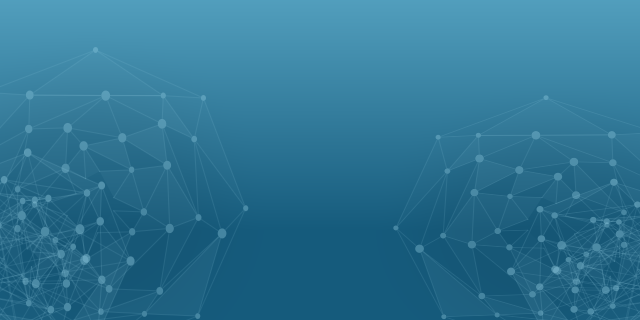
Give the GLSL for this background, as a Shadertoy shader.

```glsl
// Two mirrored plexus domes of dots, links and faint facets on a blue vertical gradient.
// Each dome is a jittered polar lattice: staggered rings of eight nodes joined into
// triangles, with a smaller, brighter and more tangled lattice near its outer corner.

const float TAU = 6.2831853;
const float SPOKES = 8.0;

vec2 hash2(vec2 p) {
    vec2 k = vec2(dot(p, vec2(127.1, 311.7)), dot(p, vec2(269.5, 183.3)));
    return fract(sin(k) * 43758.55);
}

// Node position in a unit disc; the outermost ring stays regular.
vec2 node(float ring, float i, float jitter) {
    vec2 h = hash2(vec2(ring + 3.0 * jitter, mod(i, SPOKES))) - 0.5;
    h *= jitter * min(ring, 1.0);
    float angle = radians(88.5) - (i + 0.5 * mod(ring, 2.0) + 0.7 * h.x) * TAU / SPOKES;
    float radius = 1.0 - 0.165 * ring + 0.14 * h.y;
    return radius * vec2(cos(angle), sin(angle));
}

float segmentDistance(vec2 p, vec2 a, vec2 b) {
    vec2 pa = p - a, ba = b - a;
    return length(pa - ba * clamp(dot(pa, ba) / dot(ba, ba), 0.0, 1.0));
}

// Signed distance to the line a-b, positive on its left.
float side(vec2 p, vec2 a, vec2 b) {
    vec2 e = normalize(b - a);
    return e.x * (p.y - a.y) - e.y * (p.x - a.x);
}

// Antialiased coverage from a depth inside the shape.
float cover(float depth, float px) {
    return clamp(depth / px + 0.5, 0.0, 1.0);
}

float facet(vec2 p, vec2 a, vec2 b, vec2 c, float px) {
    float turn = sign(side(c, a, b));
    float depth = min(side(p, a, b) * turn, min(side(p, b, c) * turn, side(p, c, a) * turn));
    return cover(depth, px);
}

float link(vec2 p, vec2 a, vec2 b, float px) {
    return cover(0.0016 - segmentDistance(p, a, b), px);
}

// Opacity of one lattice; tangle adds long chords across the rings.
float plexus(vec2 p, float size, float jitter, float tangle, float px) {
    if (length(p) > size + 0.03) return 0.0;
    float dots = 0.0, links = 0.0, facets = 0.0;
    for (float ring = 0.0; ring < 5.0; ring++) {
        for (float i = 0.0; i < SPOKES; i++) {
            float j = i + mod(ring, 2.0);
            vec2 a = size * node(ring, i, jitter);
            vec2 b = size * node(ring, i + 1.0, jitter);
            vec2 c = size * node(ring + 1.0, j, jitter);
            vec2 d = size * node(ring + 1.0, j + 1.0, jitter);
            vec2 h = hash2(vec2(ring * 9.0 + i, 5.0 + jitter));

            facets += h.x * h.x * facet(p, a, b, c, px);
            facets += h.y * h.y * facet(p, b, c, d, px);
            links += link(p, a, b, px) + link(p, a, c, px) + link(p, b, c, px);
            if (tangle > 0.0) {
                vec2 far = size * node(mod(ring + 2.0, 5.0), i + 3.0, jitter);
                links += tangle * link(p, a, far, px);
            }
            float dotRadius = 0.008 + 0.006 * h.y * min(ring + tangle, 1.0);
            dots = max(dots, cover(dotRadius - length((p - a) * vec2(1.0, 0.87)), px));
        }
    }
    return max(0.08 * facets + 0.12 * min(links, 2.0), 0.36 * dots);
}

void mainImage(out vec4 fragColor, in vec2 fragCoord) {
    vec2 p = fragCoord / iResolution.y;
    float px = 1.0 / iResolution.y;
    float width = iResolution.x / iResolution.y;

    // Background: light at the top, flat deep blue in the lower third
    float rise = clamp((p.y - 0.28) / 0.72, 0.0, 1.0);
    vec3 color = mix(vec3(0.083, 0.355, 0.485), vec3(0.32, 0.62, 0.74), rise);

    // Fold both halves onto one dome; the right one is lower and flatter
    vec2 q = p - vec2(0.286, 0.362);
    if (p.x > 0.5 * width) {
        q = vec2(width - 0.281 - p.x, (p.y - 0.298) / 0.823);
    }

    // Soft shade behind the dome
    color *= 1.0 - 0.06 * (1.0 - smoothstep(0.2, 0.56, length(q)));

    // Wide dome, then the dense corner cluster
    vec3 pale = vec3(0.60, 0.83, 0.91);
    color = mix(color, pale, plexus(q, 0.482, 0.8, 0.0, px));
    vec2 corner = q - vec2(-0.208, -0.169);
    color = mix(color, pale, 1.15 * plexus(corner, 0.33, 1.3, 0.8, px));

    fragColor = vec4(color, 1.0);
}
```
